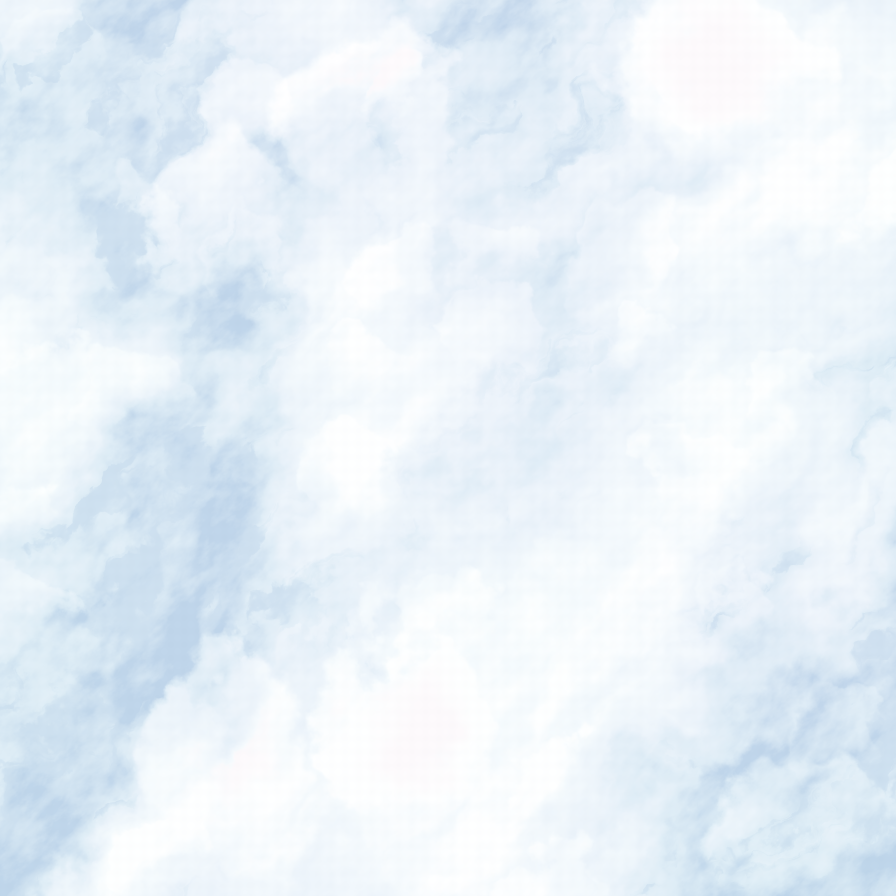
Write a Shadertoy shader that draws this texture.

```glsl
// Pale watercolour sky: soft white clouds drifting along a rising diagonal.
// Stretched, warped fbm makes the blue bands; scattered puffs with crisp
// tops and fading undersides are added, and the sum picks a colour from a ramp.

const vec3 DEEP_BLUE  = vec3(0.75, 0.835, 0.918);
const vec3 SHADE_BLUE = vec3(0.81, 0.88, 0.94);
const vec3 MIST_BLUE  = vec3(0.87, 0.925, 0.963);
const vec3 HAZE       = vec3(0.92, 0.952, 0.98);
const vec3 CLOUD      = vec3(0.960, 0.981, 0.992);
const vec3 HIGHLIGHT  = vec3(0.992, 0.997, 0.998);
const vec3 BLUSH      = vec3(0.988, 0.968, 0.98);

const float DRIFT_ANGLE = 0.78;             // direction of the bands, radians
const vec2  BAND_FREQ   = vec2(3.5, 7.0);   // along and across the drift
const vec2  TONE_RANGE  = vec2(0.22, 0.90); // darkest and lightest density
const float PUFF_SIZE   = 0.32;             // cell of the largest puffs
const float PUFF_SHARE  = 0.58;             // share of cells with a puff
const float PUFF_GAIN   = 0.21;
const float WARP        = 0.07;             // large billows
const float RAGGED      = 0.028;            // brushed edges
const float BRUSH_GAIN  = 0.42;
const float STROKE_GAIN = 0.16;
const float WEAVE_GAIN  = 0.004;

float hash(vec2 p) {
    return fract(sin(dot(p, vec2(127.1, 311.7))) * 43758.5453);
}

float noise(vec2 p) {
    vec2 i = floor(p), f = fract(p);
    f = f * f * (3.0 - 2.0 * f);
    return mix(mix(hash(i), hash(i + vec2(1, 0)), f.x),
               mix(hash(i + vec2(0, 1)), hash(i + vec2(1, 1)), f.x), f.y);
}

float fbm(vec2 p) {
    float sum = 0.0, amp = 0.5;
    for (int i = 0; i < 5; i++) {
        sum += amp * noise(p);
        p = mat2(0.96, 0.28, -0.28, 0.96) * p * 2.03 + 17.3;
        amp *= 0.5;
    }
    return sum / 0.96875;
}

vec2 fbm2(vec2 p) {
    return vec2(fbm(p), fbm(p + vec2(41.7, 23.1))) - 0.5;
}

// x: lit cover with a crisp top and soft underside, y: glow of the core
vec2 puffs(vec2 p, float seed) {
    vec2 cell = floor(p), best = vec2(0.0);
    for (int y = -1; y <= 1; y++)
    for (int x = -1; x <= 1; x++) {
        vec2 id = cell + vec2(x, y);
        vec2 key = id + seed;
        if (hash(key + 5.3) > PUFF_SHARE) continue;
        vec2 jitter = vec2(hash(key), hash(key + 9.1)) - 0.5;
        vec2 v = p - id - 0.5 - 0.6 * jitter;
        float radius = mix(0.26, 0.48, hash(key + 2.7));
        float cover = smoothstep(0.03, -0.035, length(v) - radius);
        float lit = smoothstep(-1.2, 0.4, (v.y - 0.25 * v.x) / radius);
        float core = smoothstep(0.8, 0.2, length(v - vec2(0.0, 0.2 * radius)) / radius);
        best = max(best, vec2(cover * lit, core));
    }
    return best;
}

vec3 skyRamp(float t) {
    vec3 c = mix(DEEP_BLUE, SHADE_BLUE, clamp(t / 0.10, 0.0, 1.0));
    c = mix(c, MIST_BLUE, clamp((t - 0.10) / 0.15, 0.0, 1.0));
    c = mix(c, HAZE, clamp((t - 0.25) / 0.24, 0.0, 1.0));
    c = mix(c, CLOUD, clamp((t - 0.49) / 0.32, 0.0, 1.0));
    return mix(c, HIGHLIGHT, clamp((t - 0.81) / 0.17, 0.0, 1.0));
}

void mainImage(out vec4 fragColor, in vec2 fragCoord) {
    vec2 uv = fragCoord / iResolution.y;
    float ca = cos(DRIFT_ANGLE), sa = sin(DRIFT_ANGLE);
    mat2 toDrift = mat2(ca, -sa, sa, ca);

    // Billowing and brushed distortion
    vec2 p = uv + WARP * 2.0 * fbm2(uv * 6.0 + 3.0);
    p += RAGGED * 2.0 * fbm2(uv * 32.0);

    // Diagonal bands of open sky
    float density = fbm(toDrift * p * BAND_FREQ + 7.6);

    // Large and small cloud heads
    vec2 large = puffs(p / PUFF_SIZE, 11.0);
    vec2 small = puffs(p / (PUFF_SIZE * 0.45) + 0.37, 63.0);
    density += PUFF_GAIN * (large.x + 0.45 * small.x) - 0.012;
    float tone = mix(0.05, 1.0, smoothstep(TONE_RANGE.x, TONE_RANGE.y, density));

    // Brush marks and short broken strokes, strongest in the shaded sky
    float brush = fbm(toDrift * uv * vec2(28.0, 50.0)) - 0.5;
    tone += BRUSH_GAIN * brush * mix(1.1, 0.6, tone);
    float stroke = smoothstep(0.58, 0.70, fbm(toDrift * p * vec2(13.0, 28.0) + 31.0));
    tone -= STROKE_GAIN * stroke * smoothstep(0.05, 0.3, tone) * smoothstep(0.85, 0.4, tone);

    // Colour, gentle hue drift, warm cores and paper weave
    vec3 col = skyRamp(clamp(tone, 0.0, 1.0));
    float hue = noise(uv * 3.5 + 50.0) - 0.5;
    col += vec3(0.010, -0.003, 0.003) * hue;
    col = mix(col, BLUSH, 0.7 * large.y * smoothstep(0.75, 0.95, tone));
    vec2 weave = sin(uv * 420.0);
    col += WEAVE_GAIN * (weave.x + weave.y) * 0.5;
    fragColor = vec4(clamp(col, 0.0, 1.0), 1.0);
}
```
